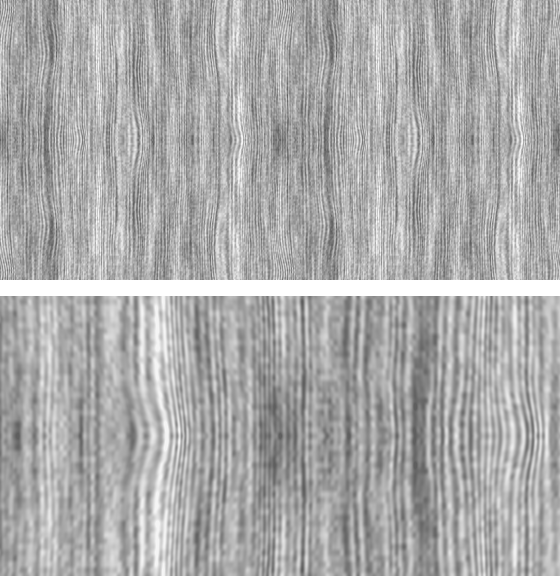
Top, the full canvas; bottom, a detail of the centre.
A WebGL 2 fragment shader for this texture:

```glsl
#version 300 es
precision highp float;

uniform vec2 u_resolution;
out vec4 fragColor;

#define REPEATS 2.0
#define RINGS 92.0
#define RING_CONTRAST 0.19
#define FIBRE_CONTRAST 0.33
#define GRIT_CONTRAST 0.27
#define BAND_CONTRAST 0.19
#define KNOT_WIDTH 0.034
#define DARK_GREY vec3(0.37)
#define PALE_GREY vec3(0.96)

const float TAU = 6.2831853;

// Knots: across, distance from the mirror line, sideways push, length
const vec4 KNOTS[8] = vec4[8](
    vec4(0.18, 0.62, 0.014, 0.13), vec4(0.50, 0.04, 0.016, 0.16),
    vec4(0.77, 0.75, -0.012, 0.26), vec4(0.29, 0.00, 0.011, 0.09),
    vec4(0.02, 0.95, 0.014, 0.12), vec4(0.86, 0.00, 0.009, 0.10),
    vec4(0.48, 0.48, -0.009, 0.18), vec4(0.21, 0.02, -0.009, 0.12));

float hash(vec2 cell) {
    vec3 q = fract(cell.xyx * vec3(0.1031, 0.1030, 0.0973));
    q += dot(q, q.yzx + 33.33);
    return fract((q.x + q.y) * q.z);
}

// Value noise, centred on zero, that wraps across after cells.x cells
float wrapNoise(vec2 p, vec2 cells) {
    p *= cells;
    vec2 cell = floor(p), f = p - cell;
    f *= f * (3.0 - 2.0 * f);
    float left = mod(cell.x, cells.x), right = mod(cell.x + 1.0, cells.x);
    float low = mix(hash(vec2(left, cell.y)), hash(vec2(right, cell.y)), f.x);
    float high = mix(hash(vec2(left, cell.y + 1.0)), hash(vec2(right, cell.y + 1.0)), f.x);
    return mix(low, high, f.y) - 0.5;
}

// Bends the grain round the knots; x is the new position, y the knot strength
vec2 bendGrain(vec2 p) {
    float x = p.x + 0.003 * sin(TAU * (p.x + 0.7 * p.y))
                  + 0.0015 * sin(TAU * (3.0 * p.x - 1.3 * p.y))
                  + 0.0006 * sin(TAU * (7.0 * p.x + 3.3 * p.y));
    float strength = 0.0;
    for (int i = 0; i < 8; i++) {
        vec4 knot = KNOTS[i];
        float across = (fract(p.x - knot.x + 0.5) - 0.5) / KNOT_WIDTH;
        float along = (p.y - knot.y) / knot.w;
        float fall = exp(-across * across - along * along);
        x -= knot.z * fall;
        strength += fall;
    }
    return vec2(x, min(strength, 1.0));
}

// Growth rings of uneven spacing, fading where they get too fine to draw
float rings(float x, float y, float strength) {
    float phase = RINGS * x + 1.6 * sin(TAU * 3.0 * x + 1.0)
                + 0.7 * sin(TAU * 8.0 * x) + 0.3 * sin(TAU * 19.0 * x + 2.0);
    phase += 0.25 * wrapNoise(vec2(x, y), vec2(60.0, 8.0));
    float wave = sin(TAU * phase);
    float patchy = 0.65 + 0.9 * wrapNoise(vec2(x, y), vec2(34.0, 3.0));
    float visible = 1.0 - smoothstep(0.45, 0.95, fwidth(phase));
    return wave * visible * mix(patchy, 1.4, strength);
}

// Broad light and dark boards with two narrow pale streaks
float bands(float x, float y) {
    float swell = cos(TAU * 2.0 * (x - 0.35));
    float streak = pow(0.5 + 0.5 * swell, 60.0);
    float mottled = wrapNoise(vec2(x, y), vec2(22.0, 1.5))
                  + 0.8 * wrapNoise(vec2(x, y), vec2(52.0, 2.5));
    return 0.22 * swell + 0.7 * streak + mottled - 0.1;
}

void main() {
    vec2 uv = gl_FragCoord.xy / u_resolution;
    // The tile repeats across and is mirrored about the middle height
    vec2 p = vec2(uv.x * REPEATS, abs(2.0 * uv.y - 1.0));
    vec2 bent = bendGrain(p);
    vec2 grain = vec2(bent.x, p.y);

    // Long fibres, then short slanted pores
    float fibre = wrapNoise(grain, vec2(140.0, 4.0))
                + 0.6 * wrapNoise(grain, vec2(210.0, 14.0));
    vec2 slanted = vec2(grain.x + 0.05 * p.y, p.y);
    float grit = wrapNoise(slanted, vec2(200.0, 72.0));

    float tone = 0.515 + BAND_CONTRAST * bands(grain.x, p.y)
               + RING_CONTRAST * rings(grain.x, p.y, bent.y)
               + FIBRE_CONTRAST * fibre * (1.0 - 0.5 * bent.y)
               + GRIT_CONTRAST * grit
               - 0.05 * bent.y;
    fragColor = vec4(mix(DARK_GREY, PALE_GREY, clamp(tone, 0.0, 1.0)), 1.0);
}
```
